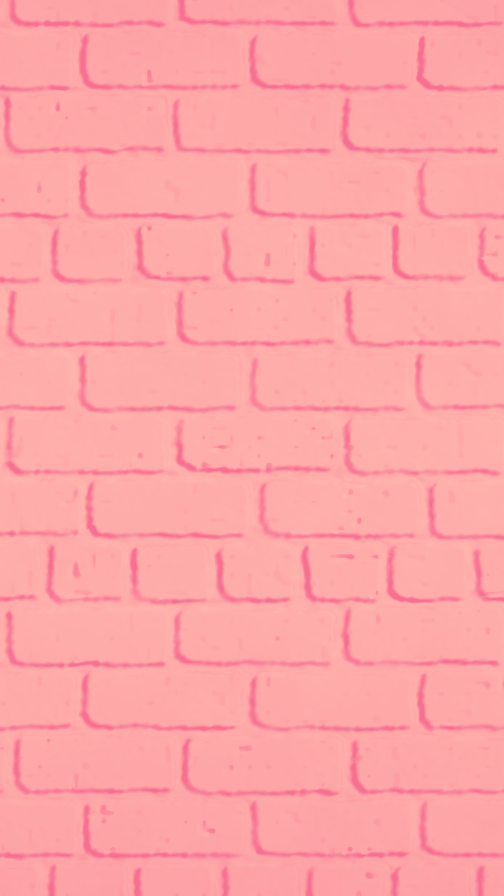
Give the GLSL for this texture, as a Shadertoy shader.

```glsl
const float COURSES = 14.0;        // brick rows over the canvas height
const float FIRST_JOINT = 0.44;    // top joint, in courses from the top edge
const float STRETCHER = 2.633;     // long brick pitch, in courses
const float HEADER = 1.335;        // short brick pitch, in courses
const vec3 SHADOW = vec3(0.97, 0.42, 0.56);
const vec3 LIGHT = vec3(1.0, 0.71, 0.68);

float hash(vec2 p) {
    vec3 q = fract(p.xyx * vec3(0.1031, 0.1030, 0.0973));
    q += dot(q, q.yzx + 33.33);
    return fract((q.x + q.y) * q.z);
}

float noise(vec2 p) {
    vec2 i = floor(p), f = fract(p);
    f = f * f * (3.0 - 2.0 * f);
    return mix(mix(hash(i), hash(i + vec2(1, 0)), f.x),
               mix(hash(i + vec2(0, 1)), hash(i + vec2(1, 1)), f.x), f.y);
}

float fbm(vec2 p) {
    float sum = 0.0, amp = 0.5;
    for (int i = 0; i < 4; i++) {
        sum += amp * noise(p);
        p = mat2(1.6, 1.2, -1.2, 1.6) * p + 7.3;
        amp *= 0.5;
    }
    return sum;
}

float roundedBox(vec2 p, vec2 halfSize, float radius) {
    vec2 q = abs(p) - halfSize + radius;
    return length(max(q, 0.0)) + min(max(q.x, q.y), 0.0) - radius;
}

// Signed distance to the brick at p (y runs downward); every fifth course is headers
float brickDistance(vec2 p) {
    float row = floor(p.y) + 1.0;
    float kind = mod(row, 5.0);
    bool header = kind > 3.5;
    float pitch = header ? HEADER : STRETCHER;
    float start = header ? 0.73 : mix(0.11, 1.29, mod(kind, 2.0));
    start += 0.2 * (hash(vec2(row, 3.7)) - 0.5);

    float x = (p.x - start) / pitch;
    vec2 id = vec2(floor(x) + 20.0, row + 20.0);
    vec2 q = vec2((fract(x) - 0.5) * pitch, fract(p.y) - 0.5);
    q -= 0.04 * (vec2(hash(id), hash(id + 5.3)) - 0.5);

    vec2 gap = vec2(0.065, 0.06) + 0.025 * vec2(hash(id + 9.1), hash(id + 2.6));
    bool lowerLeft = q.x < 0.0 && q.y > 0.0;
    float radius = (lowerLeft ? 0.2 : 0.1) + 0.06 * hash(id + 4.4);
    return roundedBox(q, vec2(0.5 * pitch, 0.5) - gap, radius);
}

// Ragged edges: bend the wall coordinates slightly
vec2 roughen(vec2 p) {
    vec2 coarse = vec2(fbm(p * 2.3), fbm(p * 2.3 + 31.0)) - 0.47;
    vec2 fine = vec2(noise(p * 13.0), noise(p * 13.0 + 17.0)) - 0.5;
    return p + 0.09 * coarse + 0.035 * fine;
}

// Painted relief: brick faces, lumpy mortar, grain and scattered pits
float relief(vec2 p) {
    float face = smoothstep(0.045, -0.045, brickDistance(roughen(p)));
    float mortar = 0.35 * noise(p * vec2(5.0, 9.0));
    float grain = 0.07 * fbm(p * 11.0);
    float worn = smoothstep(0.52, 0.72, fbm(p * 0.9 + 50.0));
    float pits = smoothstep(0.80, 0.95, noise(p * 7.0 + 80.0)) * (0.12 + 0.5 * worn);
    return mix(mortar, 1.0 - pits, face) + grain;
}

void mainImage(out vec4 fragColor, in vec2 fragCoord) {
    vec2 uv = fragCoord / iResolution.xy;
    vec2 wall = vec2(fragCoord.x, iResolution.y - fragCoord.y) * COURSES / iResolution.y;
    wall.y -= FIRST_JOINT;

    // Light from the upper right
    vec2 toLight = 0.055 * vec2(0.86, -0.51);
    float slope = relief(wall - toLight) - relief(wall + toLight);
    float strength = mix(0.55, 1.15, noise(wall * 1.9 + 12.0));
    float shade = slope < 0.0 ? slope * strength : 0.12 * slope;

    // Thin crease around each brick
    float edge = brickDistance(roughen(wall)) / 0.03;
    float crease = 0.16 * exp(-edge * edge) * noise(wall * 4.0 + 40.0);

    // Soft overall light, strongest at mid height
    float glow = 1.0 - 4.0 * (uv.y - 0.52) * (uv.y - 0.52);
    float blotch = 0.10 * (fbm(wall * 1.2 + 90.0) - 0.47);
    float tone = 0.75 + 0.15 * glow + blotch + shade - crease;
    fragColor = vec4(mix(SHADOW, LIGHT, clamp(tone, 0.06, 1.0)), 1.0);
}
```
